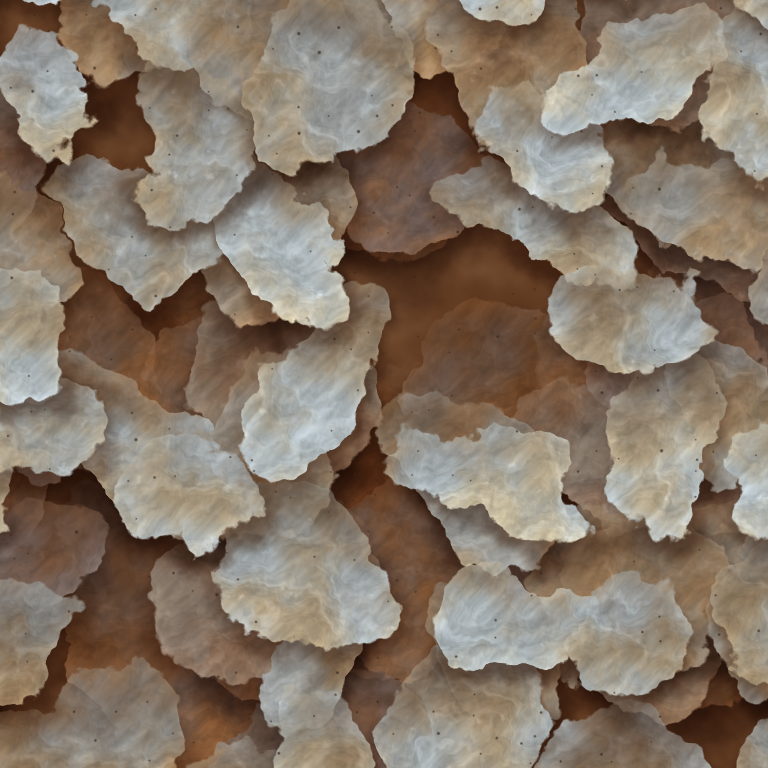
Write a WebGL 2 fragment shader that draws this texture.

```glsl
#version 300 es
precision highp float;
// Heaped translucent flakes: pale crumbly sheets over amber and rust hollows.

uniform vec2 u_resolution;
out vec4 fragColor;

const int LAYERS = 5;
const float BACK_SIZE = 0.31;      // flake spacing, deepest layer
const float FRONT_SIZE = 0.215;    // flake spacing, top layer
const float COVERAGE = 0.70;       // chance that a cell holds a flake
const float EDGE_SOFTNESS = 0.0012;
const float RELIEF = 0.62;
const float SHADOW = 0.42;
const float SPECK_GRID = 38.0;
const float SPECK_CHANCE = 0.17;
const vec2 LIGHT = vec2(-0.0025, 0.0045);
const vec3 RUST  = vec3(0.34, 0.19, 0.10);
const vec3 AMBER = vec3(0.49, 0.34, 0.22);
const vec3 MAUVE = vec3(0.45, 0.37, 0.34);
const vec3 SAND  = vec3(0.58, 0.50, 0.41);
const vec3 STONE = vec3(0.60, 0.58, 0.54);
const vec3 PALE  = vec3(0.70, 0.71, 0.69);

vec3 hash3(vec2 cell, int seed) {
  uvec3 v = uvec3(ivec3(ivec2(cell), seed)) * 1664525u + 1013904223u;
  v.x += v.y * v.z; v.y += v.z * v.x; v.z += v.x * v.y;
  v ^= v >> 16u;
  v.x += v.y * v.z; v.y += v.z * v.x; v.z += v.x * v.y;
  return vec3(v >> 8u) / 16777216.0;
}

float cornerSlope(vec2 cell, vec2 offset) {
  float a = 6.2832 * hash3(cell, 3).x;
  return dot(vec2(cos(a), sin(a)), offset);
}

float gradientNoise(vec2 p) {
  vec2 i = floor(p), f = p - i;
  vec2 u = f * f * f * (f * (f * 6.0 - 15.0) + 10.0), e = vec2(1, 0);
  return mix(mix(cornerSlope(i, f), cornerSlope(i + e, f - e), u.x),
             mix(cornerSlope(i + e.yx, f - e.yx), cornerSlope(i + 1.0, f - 1.0), u.x), u.y);
}

float fbm(vec2 p) {
  float sum = 0.0, amp = 0.6;
  for (int i = 0; i < 5; i++) {
    sum += amp * gradientNoise(p);
    p = mat2(1.6, 1.2, -1.2, 1.6) * p + 7.3;
    amp *= 0.52;
  }
  return sum;
}

// Colour ramp from deep hollow (0) to top flake (1)
vec3 ramp(float t) {
  t = clamp(t, 0.0, 1.0) * 5.0;
  vec3 c = mix(RUST, AMBER, clamp(t, 0.0, 1.0));
  c = mix(c, MAUVE, clamp(t - 1.0, 0.0, 1.0));
  c = mix(c, SAND, clamp(t - 2.0, 0.0, 1.0));
  c = mix(c, STONE, clamp(t - 3.0, 0.0, 1.0));
  return mix(c, PALE, clamp(t - 4.0, 0.0, 1.0));
}

float flakeDistance(vec2 q, float angle, float stretch, float radius) {
  float c = cos(angle), s = sin(angle);
  q = mat2(c, -s, s, c) * q;
  return length(q * vec2(1.0 / stretch, stretch)) - radius;
}

vec3 drawLayer(vec3 color, vec2 p, int layer) {
  float depth = float(layer) / float(LAYERS - 1);
  float size = mix(BACK_SIZE, FRONT_SIZE, depth);
  vec2 shift = vec2(13.7, 5.9) * float(layer + 1);

  // Ragged outlines come from warping the plane
  vec2 w = p + shift;
  vec2 ragged = p + 0.085 * vec2(fbm(w * 6.5), fbm(w * 6.5 + 31.0))
              + 0.011 * vec2(fbm(w * 37.0), fbm(w * 37.0 + 17.0));
  float cloud = fbm(w * 8.0);
  vec2 grain = w * 19.0 + 1.5 * cloud;
  float slope = fbm(grain) - fbm(grain + LIGHT * 19.0);
  float fold = smoothstep(0.12, 0.0, abs(gradientNoise(w * 10.0 + cloud)));
  float glint = smoothstep(0.24, 0.55, fbm(w * 42.0));

  vec2 g = ragged / size + shift, home = floor(g);
  float blur = (EDGE_SOFTNESS + 0.7 / u_resolution.y) / size;
  for (int k = 0; k < 9; k++) {
    vec2 cell = home + vec2(k % 3 - 1, k / 3 - 1);
    vec3 place = hash3(cell, layer + 11), form = hash3(cell, layer + 47);
    float hollow = 0.55 * gradientNoise((cell - shift) * size * 2.6 + 4.0);
    if (place.z > COVERAGE + hollow) continue;
    vec2 q = g - cell - 0.5 - 0.6 * (place.xy - 0.5);
    float angle = 6.2832 * form.x, stretch = mix(1.0, 1.5, form.y);
    float radius = mix(0.34, 0.52, form.z);
    float d = flakeDistance(q, angle, stretch, radius);

    // Shade below the flake, then its lit, partly clear body
    float below = flakeDistance(q + vec2(-0.03, 0.11), angle, stretch, radius);
    color *= 1.0 - SHADOW * smoothstep(0.13, -0.10, below) * vec3(0.8, 1.0, 1.12);
    float mask = smoothstep(blur, -blur, d);
    if (mask <= 0.0) continue;
    vec3 body = ramp(mix(0.16, 0.98, depth) + 0.34 * (form.y - 0.5) + 0.22 * cloud);
    body *= mix(vec3(1.07, 0.99, 0.86), vec3(0.96, 1.0, 1.05), smoothstep(-0.3, 0.25, cloud));
    float rim = exp(-max(-d, 0.0) * 22.0);
    float streak = gradientNoise(mat2(cos(angle), -3.0 * sin(angle), sin(angle), 3.0 * cos(angle)) * q * 4.0);
    body *= 0.98 + RELIEF * slope + 0.10 * rim + 0.09 * streak - 0.10 * q.y;
    body += vec3(0.07, 0.08, 0.09) * (fold * 0.6 + glint) * (0.4 + depth);
    float opacity = mix(0.45, 0.97, smoothstep(0.55, -0.20, q.y - 0.5 * cloud));
    color = mix(color, body, mask * opacity);
  }
  return color;
}

// Sparse dark specks
float specks(vec2 p) {
  vec2 g = p * SPECK_GRID, cell = floor(g);
  vec3 r = hash3(cell, 91);
  float radius = mix(0.03, 0.085, r.z * r.x);
  float d = length(g - cell - mix(vec2(0.2), vec2(0.8), r.xy)) - radius;
  float blur = SPECK_GRID / u_resolution.y;
  return step(hash3(cell, 92).x, SPECK_CHANCE) * smoothstep(blur, -blur, d);
}

void main() {
  vec2 p = gl_FragCoord.xy / u_resolution.y;
  vec3 color = mix(RUST, AMBER, smoothstep(-0.35, 0.5, fbm(p * 5.0)));
  for (int i = 0; i < LAYERS; i++) color = drawLayer(color, p, i);
  color = mix(color, vec3(0.20, 0.15, 0.11), 0.7 * specks(p));
  fragColor = vec4(clamp(color, 0.0, 1.0), 1.0);
}
```
